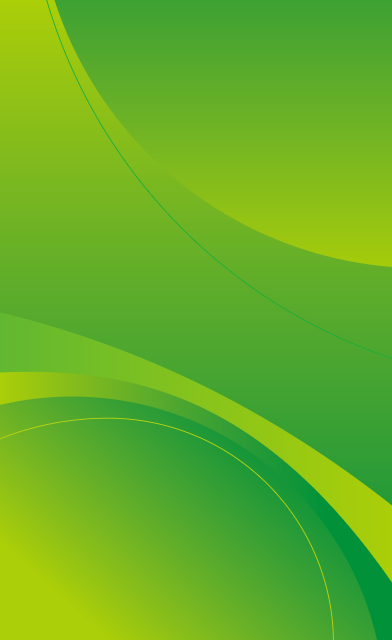
A Shadertoy shader for this background:

```glsl
// Green-to-lime colour ramp, 0 = deep green, 1 = lime
vec3 leafRamp(float lime) {
    lime = clamp(lime, 0.0, 1.0);
    return vec3(0.0, 0.57, 0.225) + lime * vec3(0.67, 0.135, 0.0)
         + lime * lime * vec3(0.0, 0.105, -0.195);
}

float circle(vec2 p, vec2 center, float radius) {
    return length(p - center) - radius;
}

// Signed height above a cubic curve with the given coefficients
float aboveCubic(float x, float y, vec4 k) {
    return y - (k.x + x * (k.y + x * (k.z + x * k.w)));
}

// Smooth coverage of the region where d is negative
float fill(float d) {
    return clamp(0.5 - d / max(length(vec2(dFdx(d), dFdy(d))), 1e-5), 0.0, 1.0);
}

float stroke(float d, float width) {
    return clamp(0.5 + (0.5 * width - abs(d)) * iResolution.y, 0.0, 1.0);
}

void mainImage(out vec4 fragColor, in vec2 fragCoord) {
    float u = fragCoord.x / iResolution.x;
    vec2 p = vec2(u * 0.612, fragCoord.y / iResolution.y);

    // Backdrop
    vec3 color = leafRamp(p.y);

    // Upper disc and its thin outer arc
    float disc = circle(p, vec2(0.660, 1.185), 0.604);
    color = mix(color, leafRamp(0.36 + 1.46 * (1.0 - p.y)), fill(disc));
    float outerArc = circle(p, vec2(0.8785, 1.236), 0.8395);
    color = mix(color, vec3(0.11, 0.68, 0.22), stroke(outerArc, 0.0014));

    // Two sweeping ribbons
    float upperRibbon = aboveCubic(u, p.y, vec4(0.512, -0.1484, -0.1263, -0.027));
    vec3 ribbonColor = mix(vec3(0.38, 0.72, 0.19), leafRamp(1.0), u);
    color = mix(color, ribbonColor, fill(upperRibbon));
    float lowerRibbon = aboveCubic(u, p.y, vec4(0.418, 0.026, -0.1543, -0.1999));
    color = mix(color, leafRamp(1.0 - 1.2 * u), fill(lowerRibbon));

    // Hill with a diagonal gradient
    float hill = circle(p, vec2(0.1126, -0.1076), 0.488);
    float slant = dot(p - vec2(0.0, 0.154), vec2(0.67, 0.74));
    color = mix(color, leafRamp(1.0 - 2.4 * slant), fill(hill));

    // Thin arc on the hill, flatter on its left side
    vec2 q = p - vec2(0.169, -0.005);
    q.x *= q.x < 0.0 ? 0.87 : 1.0;
    color = mix(color, vec3(0.72, 0.83, 0.06), stroke(length(q) - 0.3516, 0.0014));

    fragColor = vec4(color, 1.0);
}
```
